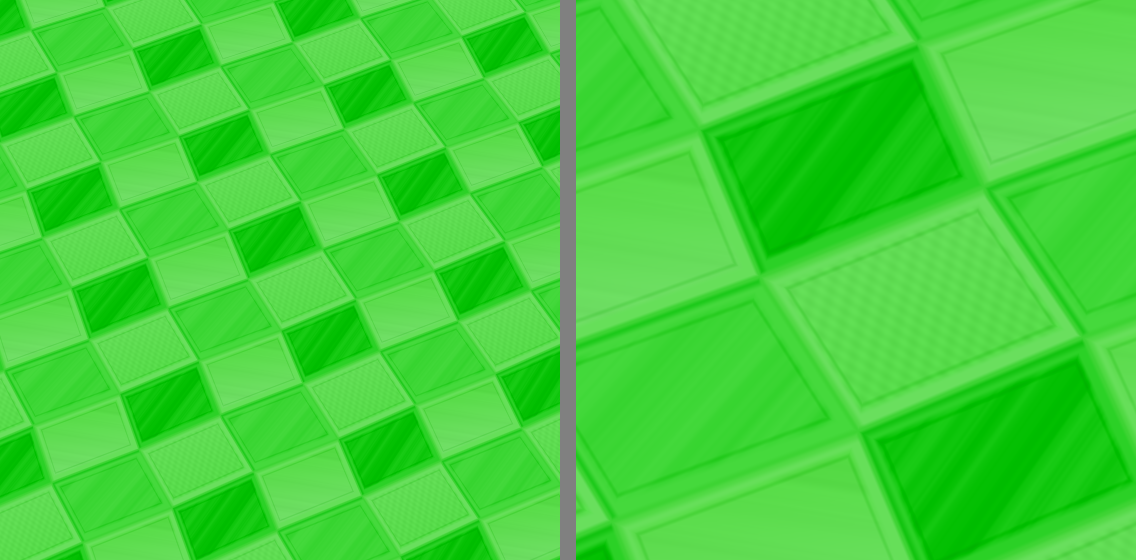
Left: the whole. Right: its middle third, enlarged.
Give the GLSL for this pattern, as a three.js fragment shader.

```glsl
// Green checker of bevelled, slanted tiles seen in slight perspective.
// A projective map is inverted to lattice coordinates; each 2 by 2 period
// holds a dark streaked, a light brushed, a dotted and a mid streaked tile.
varying vec2 vUv;

float hash(float n) {
  return fract(sin(n * 91.345) * 4375.85);
}

float noise(float x) {
  float i = floor(x);
  return mix(hash(i), hash(i + 1.0), smoothstep(0.0, 1.0, x - i));
}

// Parallel streaks of mixed width, from -0.5 to 0.5.
float streaks(float s) {
  return 0.55 * noise(s * 10.0) + 0.3 * noise(s * 23.0 + 7.0) + 0.15 * noise(s * 48.0 + 3.0) - 0.5;
}

float cross2(vec2 a, vec2 b) {
  return a.x * b.y - a.y * b.x;
}

// Canvas point to lattice: x along the rows, y down the columns.
vec2 toLattice(vec2 p) {
  vec2 across = vec2(0.2831, -0.0905) - 0.026 * p;
  vec2 down = vec2(0.0768, 0.1585) + 0.036 * p;
  vec2 offset = p - vec2(0.4063, 0.4102);
  return vec2(cross2(offset, down), cross2(across, offset)) / cross2(across, down);
}

void main() {
  vec2 lattice = toLattice(vec2(vUv.x, 1.0 - vUv.y));

  // Slight zigzag that makes alternate tiles smaller.
  vec2 zig = 1.0 - abs(2.0 * fract(lattice) - 1.0);
  lattice += vec2(0.01, 0.015) * zig.x + vec2(0.03, 0.02) * zig.y;

  vec2 kind = mod(floor(lattice * 2.0), 2.0);
  vec2 f = fract(lattice * 2.0);
  bool streaked = kind.x == kind.y;

  // Faces and their bevel colours.
  vec3 face, band, groove;
  if (streaked && kind.x < 0.5) {
    float s = streaks(f.y + 0.88 * f.x);
    face = vec3(0.055, 0.775, 0.045) + s * vec3(0.2, 0.11, 0.18);
    band = vec3(0.17, 0.82, 0.15);
    groove = vec3(0.07, 0.765, 0.06);
  } else if (streaked) {
    float s = streaks(f.y + 0.7 * f.x + 5.0);
    face = vec3(0.235, 0.84, 0.205) + s * vec3(0.11, 0.04, 0.1);
    band = vec3(0.27, 0.85, 0.235);
    groove = vec3(0.11, 0.79, 0.1);
  } else if (kind.x > 0.5) {
    float s = streaks(f.y - 0.87 * f.x + 9.0);
    float fade = clamp(f.y - 0.3 * f.x + 0.15, 0.0, 1.0);
    face = mix(vec3(0.33, 0.86, 0.265), vec3(0.44, 0.87, 0.40), fade) + 0.04 * s;
    band = vec3(0.40, 0.875, 0.35);
    groove = vec3(0.31, 0.85, 0.26);
  } else {
    float dots = sin(f.x * 92.0) * sin((f.y - 0.54 * f.x) * 45.0);
    face = mix(vec3(0.39, 0.865, 0.34), vec3(0.33, 0.86, 0.28), f.y) + 0.018 * dots;
    band = vec3(0.41, 0.875, 0.365);
    groove = vec3(0.32, 0.85, 0.27);
  }

  // Distance in canvas units to the upper left and lower right sides.
  vec2 size = vec2(0.147, 0.087);
  vec2 a = f * size;
  vec2 b = (1.0 - f) * size;
  float upper = min(a.x, a.y);
  float edge = min(upper, min(b.x, b.y));

  // Bevel band, fine inner line, shaded groove and common seam.
  vec3 color = mix(band, face, smoothstep(0.006, 0.0095, edge));
  float inner = 1.0 - smoothstep(0.0, 0.0018, abs(edge - 0.0105));
  color -= inner * vec3(0.07, 0.035, 0.07);
  color = mix(groove, color, smoothstep(0.002, 0.006, upper));
  color = mix(vec3(0.24, 0.83, 0.20), color, smoothstep(0.0, 0.0025, edge));

  gl_FragColor = vec4(clamp(color, 0.0, 1.0), 1.0);
}
```
